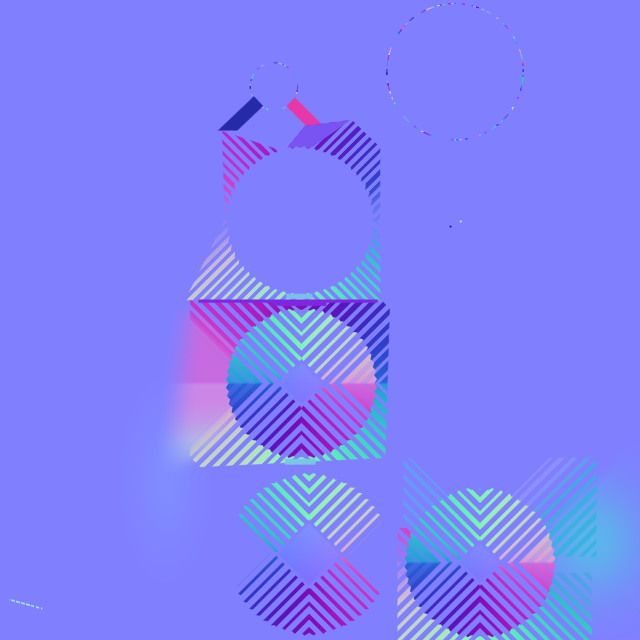
A three.js fragment shader for this texture map:

```glsl
// Tangent-space normal map: striped discs and plates, thin rings and soft bevel glows.
varying vec2 vUv;

const vec3 FLAT = vec3(0.5, 0.5, 1.0);

float hash(float n) {
  n = fract(n * 0.1031);
  n *= n + 33.33;
  return fract(2.0 * n * n);
}

// 1 where a is smaller than edge, with a soft border
float below(float a, float edge) {
  return 1.0 - smoothstep(-0.0014, 0.0014, a - edge);
}

float between(float a, float lo, float hi) {
  return below(lo, a) * below(a, hi);
}

// Encode a surface slope as a normal colour
vec3 tilt(vec2 n) {
  return vec3(0.5 + 0.5 * n, 0.5 + 0.5 * sqrt(max(0.0, 1.0 - dot(n, n))));
}

// Slope that leans away from the middle of a disc
vec2 outward(vec2 q) {
  vec2 n = normalize(q + 0.00001) * 0.7;
  n.y += 0.2 * clamp(q.y / 0.002, -1.0, 1.0);
  return n;
}

// Diagonals mirrored in both axes, which makes chevrons
float diagonal(vec2 q) {
  return abs(q.x) - abs(q.y);
}

float stripes(float d, float period, float duty) {
  float t = (d + 0.036) / period + 0.5;
  float width = 0.5 * duty * (0.75 + 0.5 * hash(floor(t) + 40.0));
  return 1.0 - smoothstep(width - 0.07, width + 0.07, abs(fract(t) - 0.5));
}

// Round mask with a toothed rim
float hole(vec2 q, float r) {
  float tooth = abs(fract(atan(q.y, q.x) * 56.0 / 6.28319) - 0.5);
  return below(length(q), r - 0.008 * tooth);
}

vec3 disc(vec3 col, vec2 q, float r, float core, float wedge) {
  float d = diagonal(q);
  float s = stripes(d, 0.0205, 0.42);
  float spread = abs(q.x) + abs(q.y);
  s *= smoothstep(core, core + 0.004, spread);
  s = mix(s, wedge * (0.75 + 0.25 * s), smoothstep(0.058, 0.064, d));
  vec3 base = mix(tilt(q * 3.0), col, smoothstep(core - 0.008, core, spread));
  return mix(col, mix(base, tilt(outward(q)), s), hole(q, r));
}

// Thin circle broken into specks of random slope
vec3 ring(vec3 col, vec2 q, float r, float cells) {
  float id = floor((atan(q.y, q.x) / 6.28319 + 0.5) * cells);
  vec2 n = vec2(hash(id), hash(id + 71.0)) * 1.4 - 0.7;
  float line = 1.0 - smoothstep(0.0005, 0.0017, abs(length(q) - r));
  return mix(col, tilt(n), line * step(0.4, hash(id + 9.0)));
}

// Flat-ended bar; returns coverage
float bar(vec2 p, vec2 a, vec2 b, float halfWidth) {
  vec2 axis = normalize(b - a);
  vec2 q = p - a;
  float across = abs(q.x * axis.y - q.y * axis.x);
  return below(across, halfWidth) * between(dot(q, axis), 0.0, length(b - a));
}

vec3 upperPlate(vec3 col, vec2 p) {
  vec2 q = p - vec2(0.469, 0.655);
  float left = 0.351 - 0.5 * max(-q.y, 0.0) - 0.03 * max(q.y, 0.0);
  float shoulder = min(min(0.77 + 1.2 * (p.x - 0.449), 0.803 + 0.13 * (p.x - 0.475)), 0.8125 - 0.97 * (p.x - 0.55));
  float top = max(0.796 - 0.33 * (p.x - 0.345), shoulder);
  float mask = between(p.x, left, 0.594) * between(p.y, 0.531, top) * (1.0 - hole(q, 0.117));
  float d = diagonal(q);
  float s = stripes(d, 0.017, 0.5) * (1.0 - 0.75 * smoothstep(0.055, 0.11, d));
  col = mix(col, tilt(-outward(q) * 0.95), s * mask);
  // Smooth violet crest and the pale lower lip
  float crest = between(p.x - 1.4 * (p.y - 0.77), 0.42, 0.488) * below(0.769, p.y) * below(0.448, p.x);
  col = mix(col, vec3(0.48, 0.33, 0.95), crest * mask);
  return mix(col, vec3(0.47, 0.75, 0.92), between(p.x, 0.447, 0.488) * between(p.y, 0.533, 0.541));
}

vec3 middlePlate(vec3 col, vec2 p) {
  vec2 q = p - vec2(0.471, 0.401);
  float d = diagonal(q);
  float outside = 1.0 - hole(q, 0.118);
  float mask = between(p.x, 0.297, 0.602 + 0.03 * (p.y - 0.28)) * between(p.y, 0.27 + 0.05 * (p.x - 0.31), 0.531);
  mask *= below(p.x + p.y, 1.127) * below(0.583, p.x + p.y) * outside;
  // Pink bevel fading out to the left
  float start = 0.235 + 0.11 * (p.y - 0.27);
  float glow = smoothstep(start, start + 0.065, p.x) * below(p.x, 0.471) * outside;
  glow *= smoothstep(0.25, 0.32, p.y) * (1.0 - smoothstep(0.49, 0.535, p.y));
  vec3 pale = mix(vec3(0.66, 0.75, 0.92), vec3(0.8, 0.53, 0.9), smoothstep(0.28, 0.38, p.y));
  vec3 pink = mix(pale, vec3(0.78, 0.42, 0.88), smoothstep(0.398, 0.404, p.y));
  col = mix(col, pink, glow * smoothstep(0.025, 0.065, d));
  float s = stripes(d, 0.0205, 0.62) * (1.0 - step(q.x, 0.0) * smoothstep(0.05, 0.09, d));
  col = mix(col, tilt(-outward(q)), s * mask);
  col = mix(col, vec3(0.5, 0.15, 0.88), between(p.x, 0.31, 0.59) * between(p.y, 0.527, 0.532));
  col = mix(col, vec3(0.5, 0.15, 0.88), between(p.x, 0.425, 0.51) * between(p.y, 0.522, 0.531));
  col = mix(col, vec3(0.47, 0.78, 0.9), between(p.x, 0.445, 0.493) * between(p.y, 0.274, 0.283));
  return disc(col, q, 0.118, 0.036, 1.0);
}

vec3 cornerPlate(vec3 col, vec2 p) {
  vec2 q = p - vec2(0.75, 0.121);
  float d = diagonal(q);
  float outside = 1.0 - hole(q, 0.118);
  // Cyan bevel spilling to the right
  vec2 g = (p - vec2(0.925, 0.155)) / vec2(0.075, 0.085);
  float glow = exp(-dot(g, g)) * smoothstep(0.035, 0.07, d) * below(0.75, p.x);
  col = mix(col, vec3(0.33, 0.75, 0.91), 0.85 * glow * outside);
  float s = stripes(d, 0.0205, 0.5) * outside;
  float lower = between(p.x, 0.621, 0.925) * below(p.y, 0.105 + 0.07 * step(q.x, 0.0));
  col = mix(col, tilt(-outward(q)), s * lower * (1.0 - 0.6 * smoothstep(0.06, 0.11, d)));
  float upper = between(p.x, 0.63, 0.932) * between(p.y, 0.13, 0.285) * below(-0.055, d);
  vec3 teal = mix(vec3(0.58, 0.57, 1.0), vec3(0.2, 0.7, 0.87), smoothstep(-0.03, 0.03, d));
  col = mix(col, teal, s * upper * step(0.0, q.x) * 0.8);
  col = mix(col, vec3(0.33, 0.68, 0.92), s * upper * step(q.x, 0.0) * 0.55 * below(d, 0.05));
  return disc(col, q, 0.118, 0.034, 1.0);
}

void main() {
  vec2 p = vUv;
  vec3 col = FLAT;
  // Faint blue haze under the middle plate
  vec2 haze = (p - vec2(0.26, 0.25)) / vec2(0.045, 0.1);
  col = mix(col, vec3(0.5, 0.6, 1.0), 0.5 * exp(-dot(haze, haze)));
  // Rings and the two arms beneath the small one
  col = ring(col, p - vec2(0.711, 0.888), 0.1065, 150.0);
  col = ring(col, p - vec2(0.428, 0.865), 0.037, 56.0);
  float arm = bar(p, vec2(0.404, 0.842), vec2(0.345, 0.786), 0.0105) * below(0.796, p.y);
  col = mix(col, vec3(0.15, 0.16, 0.66), arm);
  col = mix(col, vec3(0.9, 0.22, 0.65), bar(p, vec2(0.454, 0.841), vec2(0.495, 0.8), 0.0095));
  // Plates and discs
  col = upperPlate(col, p);
  col = middlePlate(col, p);
  col = disc(col, p - vec2(0.483, 0.134), 0.127, 0.052, 0.0);
  col = cornerPlate(col, p);
  // Dashed scratch and stray specks
  float dash = bar(p, vec2(0.015, 0.063), vec2(0.066, 0.049), 0.0012) * step(0.3, fract(p.x * 130.0));
  col = mix(col, vec3(0.65, 0.92, 0.88), dash);
  col = mix(col, vec3(0.9, 0.85, 0.9), below(length(p - vec2(0.72, 0.654)), 0.0015));
  col = mix(col, vec3(0.15, 0.1, 0.5), below(length(p - vec2(0.704, 0.646)), 0.0015));
  gl_FragColor = vec4(col, 1.0);
}
```
